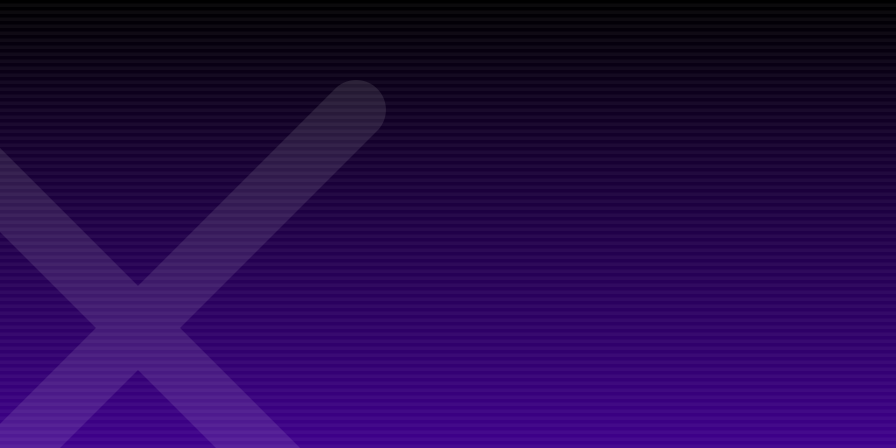
Give the GLSL for this background, as a WebGL 2 fragment shader.

```glsl
#version 300 es
precision highp float;
// Violet-to-black vertical gradient with fine scanlines and a large translucent rounded cross.

#define TOP_COLOR vec3(0.0, 0.0, 0.0)
#define BOTTOM_COLOR vec3(0.245, 0.0, 0.55)
#define LINE_COUNT 64.0
#define LINE_ALPHA 0.04
#define CROSS_CENTER vec2(0.308, 0.268)
#define CROSS_REACH 0.487
#define CROSS_RADIUS 0.0664
#define CROSS_ALPHA 0.1

uniform vec2 u_resolution;
out vec4 fragColor;

// Distance to two crossed diagonal capsules, folded into one quadrant
float crossDistance(vec2 p, float reach, float radius) {
    p = abs(p);
    float along = min(0.5 * (p.x + p.y), reach);
    return length(p - vec2(along)) - radius;
}

// Antialiased inside mask for a signed distance
float coverage(float dist, float pixel) {
    return clamp(0.5 - dist / pixel, 0.0, 1.0);
}

// Light bands filling the lower half of each period, counted from the top
float scanlines(float y, float pixel) {
    float phase = (1.0 - y) * LINE_COUNT;
    float offset = abs(fract(phase - 0.25) - 0.5);
    float width = pixel * LINE_COUNT;
    return width < 1.0 ? coverage(offset - 0.25, width) : 0.5;
}

void main() {
    // Canvas height is one unit
    vec2 uv = gl_FragCoord.xy / u_resolution.y;
    float pixel = 1.0 / u_resolution.y;

    // Background gradient
    vec3 color = mix(BOTTOM_COLOR, TOP_COLOR, uv.y);

    // Scanlines
    color = mix(color, vec3(1.0), LINE_ALPHA * scanlines(uv.y, pixel));

    // Translucent cross
    float dist = crossDistance(uv - CROSS_CENTER, CROSS_REACH, CROSS_RADIUS);
    color = mix(color, vec3(1.0), CROSS_ALPHA * coverage(dist, pixel));

    fragColor = vec4(color, 1.0);
}
```
